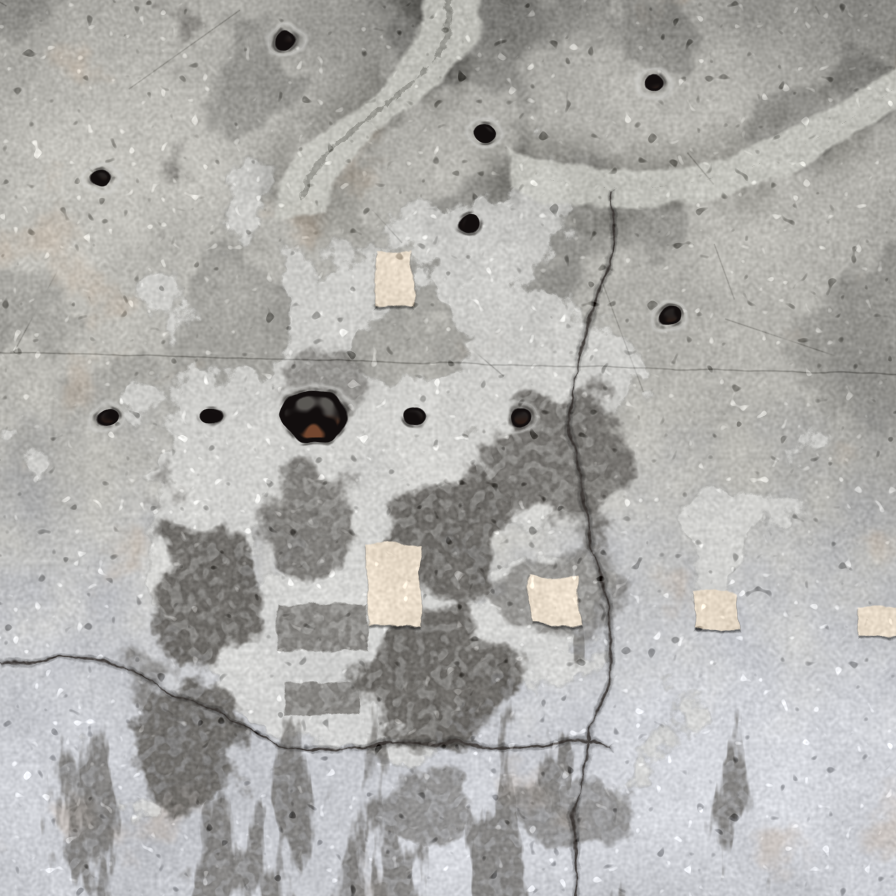
Reproduce this texture procedurally as a three.js fragment shader.

```glsl
varying vec2 vUv;

#define CONCRETE 0.725
#define PLASTER vec3(0.835, 0.835, 0.825)
#define STAIN vec3(0.40, 0.39, 0.375)
#define CREAM vec3(0.91, 0.86, 0.79)
#define RUST vec3(0.52, 0.32, 0.21)
#define HOLE vec3(0.07, 0.055, 0.055)
#define WARM_TINT vec3(1.0, 0.993, 0.962)
#define COOL_TINT vec3(0.985, 0.995, 1.022)
#define GRAIN 0.13
#define HOLE_RADIUS 0.012
#define EDGE 0.0013

vec2 hash2(vec2 p) {
  vec3 q = fract(p.xyx * vec3(0.1031, 0.1030, 0.0973));
  q += dot(q, q.yzx + 33.33);
  return fract((q.xx + q.yz) * q.zy);
}

float corner(vec2 cell, vec2 offset, vec2 f) {
  return dot(hash2(cell + offset) * 2.0 - 1.0, f - offset);
}

float noise(vec2 p) {
  vec2 i = floor(p), f = fract(p);
  vec2 u = f * f * f * (f * (f * 6.0 - 15.0) + 10.0);
  return mix(mix(corner(i, vec2(0, 0), f), corner(i, vec2(1, 0), f), u.x),
             mix(corner(i, vec2(0, 1), f), corner(i, vec2(1, 1), f), u.x), u.y);
}

float fbm(vec2 p) {
  float sum = 0.0, amp = 1.0;
  for (int i = 0; i < 5; i++) {
    sum += amp * noise(p);
    p = mat2(1.6, 1.2, -1.2, 1.6) * p + 17.3;
    amp *= 0.52;
  }
  return sum;
}

float inside(float d, float w) { return 1.0 - smoothstep(-w, w, d); }

float box(vec2 p, vec2 size) {
  vec2 d = abs(p) - size;
  return max(d.x, d.y);
}

float segment(vec2 p, vec2 a, vec2 b) {
  vec2 ab = b - a;
  return length(p - a - ab * clamp(dot(p - a, ab) / dot(ab, ab), 0.0, 1.0));
}

// Evenly spread pseudo-random points
vec2 spread(float i) { return fract(i * vec2(0.7549, 0.5698)); }

void main() {
  vec2 p = vUv;
  float rough = fbm(p * 14.0), ragged = fbm(p * 38.0 + 5.0);
  float pits = noise(p * 95.0), fine = noise(p * 210.0);

  // Cloudy concrete with damp areas and darker upper corners
  float tone = CONCRETE + 0.12 * fbm(p * 3.2 + 2.0) + 0.05 * rough;
  tone += 0.075 * (1.0 - smoothstep(0.1, 0.65, p.y));
  tone -= 0.11 * smoothstep(0.0, 0.13, fbm(p * 4.3 + 9.0)) * smoothstep(0.35, 0.7, p.y);
  tone -= 0.12 * smoothstep(0.75, 1.1, p.x) * smoothstep(0.3, 0.8, p.y);
  tone -= 0.09 * smoothstep(0.85, 1.0, p.y);
  vec3 col = tone * mix(COOL_TINT, WARM_TINT, smoothstep(0.15, 0.6, p.y + 0.15 * rough));
  col = mix(col, vec3(0.76, 0.68, 0.60), 0.35 * smoothstep(0.3, 0.55, fbm(p * 6.0 + 31.0)));

  // Smooth plaster in the middle
  float coat = 0.32 - 1.25 * length((p - vec2(0.42, 0.45)) * vec2(0.85, 1.1)) + 0.55 * fbm(p * 6.0 + 3.0);
  float plaster = smoothstep(-0.02, 0.03, coat + 0.08 * ragged);
  col = mix(col, PLASTER + 0.05 * rough, 0.8 * plaster);
  col -= 0.2 * plaster * (1.0 - plaster);

  // Repaired veins with dark borders
  float veinLeft = (p.x - 0.34 - 0.16 * smoothstep(0.78, 0.97, p.y)) / 1.4;
  float veinRight = p.y - 0.79 - 1.25 * (p.x - 0.7) * (p.x - 0.7);
  float leftSpan = max(abs(veinLeft), 0.78 - p.y), rightSpan = max(abs(veinRight), 0.59 - p.x);
  float vein = min(leftSpan, rightSpan) + 0.012 * rough;
  col -= 0.15 * (1.0 - smoothstep(0.02, 0.085, vein)) * smoothstep(-0.2, 0.25, rough);
  col = mix(col, PLASTER * vec3(0.94, 0.94, 0.92), 0.85 * inside(vein - 0.022, 0.003));
  float seam = min(leftSpan, rightSpan + 0.004) + 0.012 * abs(ragged);
  col -= 0.16 * inside(seam - 0.004, EDGE);

  // Dark worn stains and streaks along the bottom
  float stain = 0.0;
  for (int i = 1; i < 11; i++) {
    vec2 s = spread(float(i)), h = hash2(vec2(float(i), 7.0));
    vec2 d = (p - vec2(0.2, 0.02) - 0.55 * s) / (vec2(0.04) + 0.04 * h);
    stain = max(stain, (0.55 + 0.45 * h.y) * inside(length(d) - 1.0 + 0.8 * rough, 0.11));
  }
  float streak = fbm(p * vec2(15.0, 4.5) + 4.0) + 0.12 - 2.2 * max(p.y - 0.1, 0.0) - abs(p.x - 0.45);
  stain = max(stain, 0.75 * smoothstep(-0.02, 0.12, streak));
  float left = fbm(p * 9.0 + 21.0) - 0.1 - 7.0 * abs(p.x - 0.19 - 0.05 * rough);
  stain = max(stain, 0.7 * smoothstep(-0.1, 0.15, left));
  for (int i = 0; i < 2; i++) {
    vec2 q = p - vec2(0.36, 0.30 - 0.08 * float(i));
    stain = max(stain, 0.75 * inside(box(q, vec2(0.05, 0.026) - 0.008 * float(i)) + 0.005 * ragged, EDGE));
  }
  col = mix(col, STAIN + 0.1 * ragged, stain * (0.65 + 0.35 * smoothstep(-0.25, 0.1, pits + 0.5 * ragged)));

  // Long faint scratches
  for (int i = 0; i < 12; i++) {
    vec2 a = hash2(vec2(float(i), 41.0)) * vec2(1.0, 0.5) + vec2(0.0, 0.5);
    vec2 reach = (hash2(vec2(float(i), 83.0)) - vec2(0.2, 0.3)) * vec2(0.25, 0.2);
    col -= 0.15 * inside(segment(p, a, a + reach) - 0.0006, EDGE) * smoothstep(-0.3, 0.2, rough);
  }
  col -= 0.17 * inside(abs(p.y - 0.607 + 0.025 * p.x + 0.003 * rough) - 0.0007, EDGE);

  // Cracks: one running down, one across
  float down = p.x - 0.66 - 0.022 * sin(13.0 * p.y - 2.2) - 0.012 * rough;
  float across = p.y - 0.262 + 0.095 * smoothstep(0.08, 0.36, p.x) + 0.015 * rough;
  float crack = min(max(abs(down), p.y - 0.785), max(abs(across), p.x - 0.68));
  col = mix(col, col * 0.75, inside(crack - 0.004 - 0.005 * ragged, 0.002));
  col = mix(col, vec3(0.22, 0.2, 0.19), 0.85 * inside(crack - 0.0012 - 0.002 * ragged, EDGE));

  // Cream flakes with a shadow at the lower edge
  for (int i = 0; i < 5; i++) {
    float n = float(i), k = max(n - 1.0, 0.0);
    vec2 c = vec2(0.44 + 0.18 * k, i == 0 ? 0.69 : 0.345 - 0.013 * k);
    vec2 size = vec2(0.03 - 0.003 * k, 0.045 / (1.0 + 0.7 * k));
    size *= i == 0 ? 0.7 : 1.0;
    float warp = 0.012 * noise(p * 22.0 + n) + 0.004 * ragged;
    col *= 1.0 - 0.45 * inside(box(p - c + vec2(0.0, 0.003), size) + warp, 0.002);
    col = mix(col, CREAM + 0.06 * rough, inside(box(p - c, size) + warp, EDGE));
  }

  // Grain, dark pits and pale flecks
  col += GRAIN * (fine * 0.8 + pits * 0.4);
  col -= 0.22 * smoothstep(0.33, 0.5, noise(p * 75.0 + 8.0));
  col += 0.16 * smoothstep(0.32, 0.5, noise(p * 85.0 + 60.0));

  // Drilled holes: a row, then scattered ones above it
  for (int i = 0; i < 11; i++) {
    float n = float(i), big = i == 2 ? 1.0 : 0.0;
    vec2 c = i < 5 ? vec2(0.12 + 0.115 * n, 0.535) : vec2(0.08, 0.6) + vec2(0.84, 0.36) * spread(n);
    vec2 q = (p - c) * vec2(1.0, 1.25);
    float d = length(q) - HOLE_RADIUS - 0.025 * big + 0.009 * noise(p * 45.0) + 0.002 * ragged;
    col = mix(col, PLASTER, 0.5 * inside(abs(d - 0.008) - 0.002, 0.003));
    col = mix(col, STAIN * 0.75, 0.8 * inside(d - 0.004, 0.002) * smoothstep(-0.2, 0.2, noise(p * 60.0)));
    col = mix(col, HOLE, inside(d, EDGE));
    float core = inside(d + 0.004 + 0.004 * big, 0.002) * smoothstep(-0.1, 0.2, noise(p * 50.0 + n));
    col = mix(col, mix(RUST, STAIN, smoothstep(-0.01, 0.005, q.y)), core * (0.25 + 0.6 * big));
  }

  gl_FragColor = vec4(clamp(col, 0.0, 1.0), 1.0);
}
```
